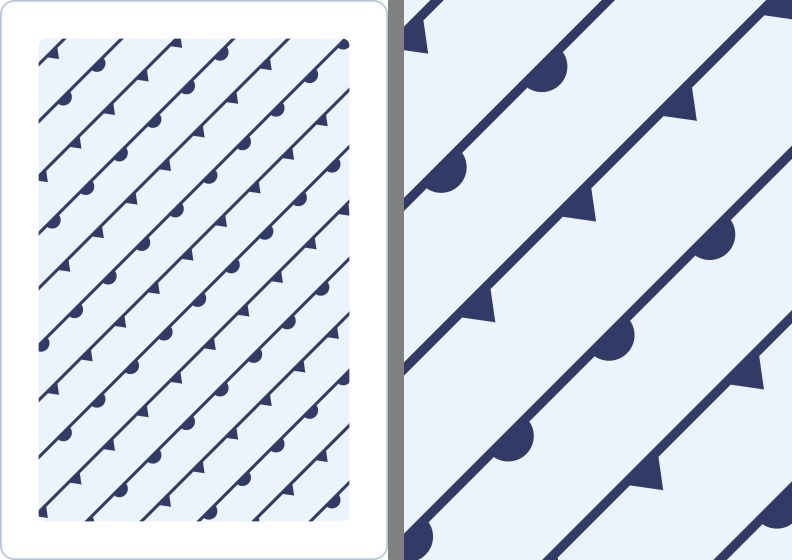
Left, the full canvas; right, a detail of the centre.
A WebGL 1 fragment shader for this pattern:

```glsl
precision highp float;

uniform vec2 u_resolution;

// Lengths are fractions of the canvas height.
const vec3 PAPER = vec3(1.0);
const vec3 PANEL = vec3(0.92, 0.953, 0.99);
const vec3 INK = vec3(0.195, 0.23, 0.395);
const vec3 BORDER = vec3(0.73, 0.76, 0.88);

const float MARGIN = 0.069;
const float PANEL_RADIUS = 0.012;
const float CARD_RADIUS = 0.026;
const float BORDER_WIDTH = 0.0031;

const float FRONT_PERIOD = 0.14133;  // between lines of one kind
const float MARK_PERIOD = 0.0848;    // between marks along a line
const float TOOTH_PHASE = 0.922;     // line offsets, in periods
const float DISC_PHASE = 0.432;
const float LINE_WIDTH = 0.0056;
const float DISC_RADIUS = 0.0152;
const float TOOTH_HALF_BASE = 0.0141;
const float TOOTH_HEIGHT = 0.0188;

float roundedBox(vec2 p, vec2 halfSize, float radius) {
  vec2 q = abs(p) - halfSize + radius;
  return length(max(q, 0.0)) + min(max(q.x, q.y), 0.0) - radius;
}

// Wraps a coordinate to the nearest repeat, centred on zero.
float centredRepeat(float x, float period, float phase) {
  return (fract(x / period - phase + 0.5) - 0.5) * period;
}

// Isosceles triangle with its base on y = 0 and its tip at +y.
float tooth(vec2 p) {
  vec2 sideNormal = normalize(vec2(TOOTH_HEIGHT, TOOTH_HALF_BASE));
  float side = dot(vec2(abs(p.x) - TOOTH_HALF_BASE, p.y), sideNormal);
  return max(-p.y, side);
}

float halfDisc(vec2 p) {
  return max(-p.y, length(p) - DISC_RADIUS);
}

float stroke(float y) {
  return abs(y) - 0.5 * LINE_WIDTH;
}

// Alternating diagonal lines; x runs along them, y across them.
float fronts(vec2 p) {
  vec2 toothCell = vec2(centredRepeat(p.x, MARK_PERIOD, 0.0),
                        centredRepeat(p.y, FRONT_PERIOD, TOOTH_PHASE));
  vec2 discCell = vec2(centredRepeat(p.x, MARK_PERIOD, 0.5),
                       centredRepeat(p.y, FRONT_PERIOD, DISC_PHASE));
  float toothed = min(stroke(toothCell.y), tooth(toothCell));
  float scalloped = min(stroke(discCell.y), halfDisc(discCell));
  return min(toothed, scalloped);
}

float coverage(float dist) {
  return clamp(0.5 - dist * u_resolution.y, 0.0, 1.0);
}

void main() {
  vec2 p = gl_FragCoord.xy / u_resolution.y;
  vec2 halfCanvas = 0.5 * u_resolution / u_resolution.y;
  vec2 centred = p - halfCanvas;

  // Card outline
  float card = roundedBox(centred, halfCanvas, CARD_RADIUS);
  float outline = abs(card + 0.5 * BORDER_WIDTH) - 0.5 * BORDER_WIDTH;
  vec3 colour = mix(PAPER, BORDER, coverage(outline));

  // Rotate by 45 degrees about the top left corner
  vec2 diagonal = vec2(p.x + p.y - 1.0, p.x - p.y + 1.0) * sqrt(0.5);

  // Inset panel with the pattern
  float panel = roundedBox(centred, halfCanvas - MARGIN, PANEL_RADIUS);
  vec3 printed = mix(PANEL, INK, coverage(fronts(diagonal)));
  colour = mix(colour, printed, coverage(panel));

  gl_FragColor = vec4(colour, 1.0);
}
```
